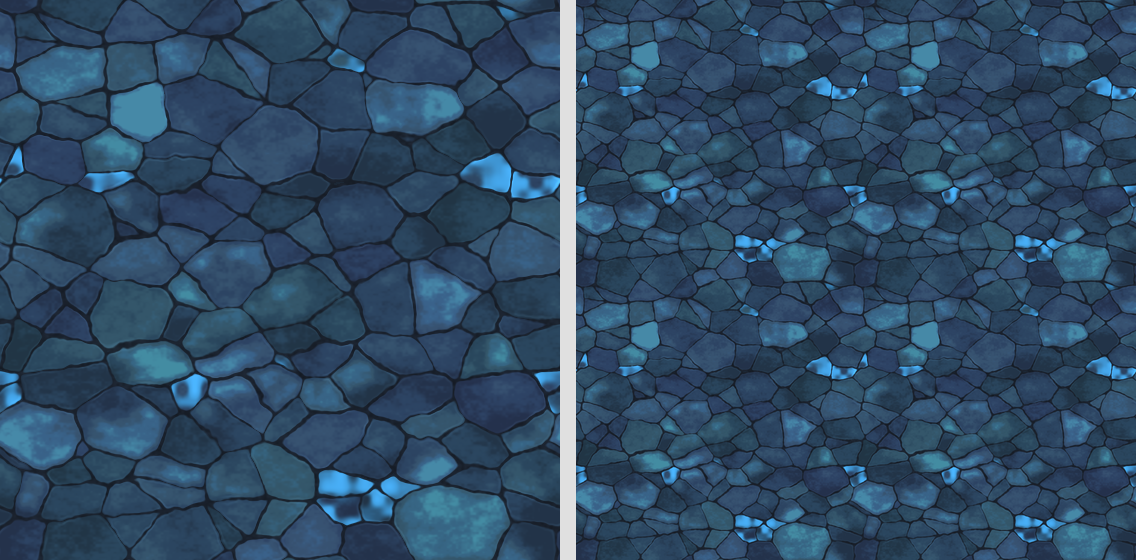
Left: one tile. Right: repeated 2 by 2.
Write a WebGL 1 fragment shader that draws this texture.

```glsl
precision highp float;

uniform vec2 u_resolution;

const vec2 CELLS = vec2(11.0, 15.0);  // stones across and up the tile
const float GEM_SHARE = 0.12;
const float CORNER = 400.0;           // higher gives sharper stone corners

const vec3 MORTAR = vec3(0.095, 0.12, 0.16);
const vec3 DEEP   = vec3(0.135, 0.20, 0.285);
const vec3 NAVY   = vec3(0.17, 0.27, 0.38);
const vec3 SLATE  = vec3(0.21, 0.33, 0.43);
const vec3 BLUE   = vec3(0.22, 0.39, 0.53);
const vec3 CYAN   = vec3(0.27, 0.54, 0.65);
const vec3 GEM    = vec3(0.24, 0.58, 0.82);

vec3 hash3(vec2 p) {
  vec3 q = fract(p.xyx * vec3(1.7831, 1.6137, 1.4973));
  q += dot(q, q.yxz + 33.33);
  return fract((q.xxy + q.yzz) * q.zyx);
}

// Value noise that wraps after a whole number of periods.
float noise(vec2 uv, vec2 period, float seed) {
  vec2 p = uv * period;
  vec2 i = floor(p);
  vec2 f = fract(p);
  f = f * f * (3.0 - 2.0 * f);
  float a = hash3(mod(i, period) + seed).x;
  float b = hash3(mod(i + vec2(1.0, 0.0), period) + seed).x;
  float c = hash3(mod(i + vec2(0.0, 1.0), period) + seed).x;
  float d = hash3(mod(i + 1.0, period) + seed).x;
  return mix(mix(a, b, f.x), mix(c, d, f.x), f.y);
}

float fbm(vec2 uv, vec2 period, float seed) {
  float sum = 0.0;
  float gain = 0.53;
  for (int i = 0; i < 4; i++) {
    sum += gain * noise(uv, period, seed);
    period *= 2.0;
    seed += 19.0;
    gain *= 0.5;
  }
  return sum;
}

vec2 wobble(vec2 uv, vec2 period, float seed) {
  return vec2(noise(uv, period, seed), noise(uv, period, seed + 41.0)) - 0.5;
}

// Stone centre in xy, size weight in z.
vec3 site(vec2 cell) {
  vec3 h = hash3(mod(cell, CELLS) + 57.0);
  float weight = h.z < GEM_SHARE ? -0.36 : 1.0 * pow(h.z, 5.0);
  return vec3(cell + h.xy, weight);
}

float power(vec2 p, vec3 s) {
  vec2 d = p - s.xy;
  return dot(d, d) - s.z;
}

// Weighted Voronoi: wrapped stone cell in xy, rounded edge distance in z.
vec3 stones(vec2 uv) {
  vec2 p = uv * CELLS;
  vec2 base = floor(p);
  vec2 owner = base;
  vec3 own = site(base);
  float best = 100.0;
  for (int y = -2; y <= 2; y++) {
    for (int x = -2; x <= 2; x++) {
      vec2 cell = base + vec2(x, y);
      vec3 s = site(cell);
      float d = power(p, s);
      if (d < best) { best = d; own = s; owner = cell; }
    }
  }
  float sum = 0.00000001;
  for (int y = -2; y <= 2; y++) {
    for (int x = -2; x <= 2; x++) {
      vec3 s = site(base + vec2(x, y));
      float span = length((s.xy - own.xy) * CELLS);
      if (span > 0.001) sum += exp(-CORNER * (power(p, s) - best) / (2.0 * span));
    }
  }
  return vec3(mod(owner, CELLS), -log(sum) / CORNER);
}

vec3 ramp(float t) {
  vec3 c = mix(DEEP, NAVY, smoothstep(0.0, 0.3, t));
  c = mix(c, SLATE, smoothstep(0.3, 0.55, t));
  c = mix(c, BLUE, smoothstep(0.55, 0.8, t));
  return mix(c, CYAN, smoothstep(0.8, 1.1, t));
}

void main() {
  vec2 uv = gl_FragCoord.xy / u_resolution;

  // Uneven, hand-cut outlines
  vec2 bent = uv + 0.012 * wobble(uv, vec2(18.0, 22.0), 3.0)
                 + 0.005 * wobble(uv, vec2(64.0), 11.0);
  vec3 stone = stones(bent);
  float ragged = noise(uv, vec2(150.0), 61.0) - 0.5;
  float edge = stone.z + 0.0016 * ragged;
  vec3 trait = hash3(stone.xy + 131.0);
  float isGem = step(hash3(stone.xy + 57.0).z, GEM_SHARE);

  // Painted face: stone tone, cloudy mottling, grain and glowing patches
  float cloud = fbm(uv, vec2(9.0, 13.0), 23.0);
  float grain = noise(uv, vec2(80.0, 120.0), 71.0) + 0.8 * noise(uv, vec2(190.0, 230.0), 79.0) - 0.9;
  float inside = smoothstep(0.001, 0.018, edge);
  float patchy = smoothstep(0.36, 0.66, fbm(uv, vec2(7.0, 9.0), 89.0));
  float glow = smoothstep(0.5, 0.88, trait.y) * patchy * mix(0.45, 1.0, inside);
  float tone = 0.30 + 0.38 * (trait.x - 0.5) + 0.9 * (cloud - 0.5)
             + 0.15 * grain + 0.85 * glow - 0.1 * (1.0 - inside);
  vec3 color = ramp(tone);
  color += (trait.z - 0.5) * vec3(-0.015, 0.018, -0.03);

  // Gems, worn rims and dark joints
  float facet = noise(uv, vec2(46.0), 97.0);
  color = mix(color, GEM * (0.75 + 0.5 * facet), isGem * smoothstep(0.15, 0.7, facet));
  float worn = noise(uv, vec2(34.0), 37.0);
  float rim = smoothstep(0.002, 0.004, edge) * (1.0 - smoothstep(0.004, 0.0075, edge));
  color += rim * worn * worn * vec3(0.05, 0.08, 0.095);
  float width = mix(-0.0012, 0.0022, noise(uv, vec2(28.0), 53.0));
  float joint = 1.0 - smoothstep(width, width + 0.0031, edge);
  color = mix(color, MORTAR * (1.0 + 0.3 * grain), 0.93 * joint);

  gl_FragColor = vec4(color, 1.0);
}
```
